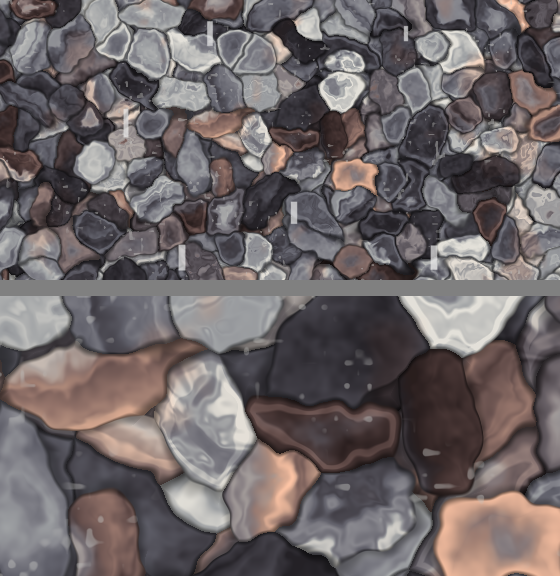
Top: the whole. Bottom: its middle third, enlarged.
This texture is drawn by a WebGL 2 fragment shader. Its source:

```glsl
#version 300 es
precision highp float;

uniform vec2 u_resolution;
out vec4 fragColor;

const float CELL = 0.14;          // stone spacing, in canvas heights
const float JITTER = 0.85;
const vec2 LENGTH_RANGE = vec2(0.46, 0.98);
const vec2 WIDTH_RANGE = vec2(0.32, 0.54);
const float ROUNDNESS = 2.5;      // superellipse exponent
const float WARP = 0.026;
const float SEAM = 0.025;
const float BROAD_BANDS = 5.0;
const float FINE_BANDS = 14.0;
const float GLINT_DENSITY = 0.045;

const vec3 INK      = vec3(0.14, 0.13, 0.15);
const vec3 CHARCOAL = vec3(0.25, 0.24, 0.27);
const vec3 SLATE    = vec3(0.38, 0.38, 0.42);
const vec3 ASH      = vec3(0.51, 0.51, 0.54);
const vec3 MIST     = vec3(0.62, 0.63, 0.64);
const vec3 PEARL    = vec3(0.75, 0.75, 0.74);
const vec3 MILK     = vec3(0.89, 0.88, 0.85);
const vec3 RUST_TINT = vec3(1.14, 0.89, 0.77);

struct Stone {
    vec2 id;
    vec2 local;     // position along and across the stone
    float depth;    // distance inward from the nearest border
    float outline;  // signed distance to the stone's own ellipse
};

vec3 hash3(vec2 p) {
    vec3 q = fract(vec3(p.xyx) * vec3(0.1031, 0.1030, 0.0973));
    q += dot(q, q.yxz + 33.33);
    return fract((q.xxy + q.yzz) * q.zyx);
}

float noise(vec2 p) {
    vec2 i = floor(p), f = fract(p);
    f = f * f * (3.0 - 2.0 * f);
    return mix(mix(hash3(i).x, hash3(i + vec2(1, 0)).x, f.x),
               mix(hash3(i + vec2(0, 1)).x, hash3(i + vec2(1, 1)).x, f.x), f.y);
}

float fbm(vec2 p) {
    return 0.55 * noise(p) + 0.3 * noise(p * 2.1 + 7.3) + 0.15 * noise(p * 4.3 + 19.1);
}

float ramp(float a, float b, float x) {
    return clamp((x - a) / (b - a), 0.0, 1.0);
}

vec3 mineralTone(float v) {
    vec3 c = mix(INK, CHARCOAL, ramp(-0.1, 0.12, v));
    c = mix(c, SLATE, ramp(0.12, 0.37, v));
    c = mix(c, ASH, ramp(0.37, 0.62, v));
    c = mix(c, MIST, ramp(0.62, 0.82, v));
    c = mix(c, PEARL, ramp(0.82, 0.97, v));
    return mix(c, MILK, ramp(0.97, 1.2, v));
}

// Nearest stone under a separately rotated and stretched metric per cell
Stone findStone(vec2 p, float seed) {
    vec2 g = p / CELL + seed * 0.37, base = floor(g);
    float best = 1e3, second = 1e3, halfWidth = 1.0;
    Stone s;
    for (int y = -2; y <= 2; y++)
    for (int x = -2; x <= 2; x++) {
        vec2 cell = base + vec2(x, y), id = cell + seed;
        vec3 place = hash3(id), shape = hash3(id + 71.0);
        vec2 d = g - cell - 0.5 - (place.xy - 0.5) * JITTER;
        float angle = place.z * 3.14159, c = cos(angle), n = sin(angle);
        d = vec2(c * d.x + n * d.y, c * d.y - n * d.x);
        vec2 radii = vec2(mix(LENGTH_RANGE.x, LENGTH_RANGE.y, shape.x),
                          mix(WIDTH_RANGE.x, WIDTH_RANGE.y, shape.y));
        vec2 e = pow(abs(d / radii) + 1e-4, vec2(ROUNDNESS));
        float dist = pow(e.x + e.y, 1.0 / ROUNDNESS);
        if (dist < best) {
            second = best;
            best = dist;
            halfWidth = radii.y;
            s.id = id;
            s.local = d;
        } else second = min(second, dist);
    }
    s.outline = (1.0 - best) * halfWidth;
    s.depth = 0.5 * (second - best) * halfWidth;
    return s;
}

vec3 agate(Stone s, float depth, vec2 p, float px) {
    vec3 kind = hash3(s.id + 171.0), look = hash3(s.id + 313.0);
    vec2 offset = floor(kind.zx * 60.0);
    float cloud = fbm(s.local * 3.2 + offset);

    // Band coordinate: rings from the rim, lengthwise stripes or clouds
    float t = depth + (cloud - 0.5) * 0.22;
    if (kind.x > 0.48) t = s.local.y + (cloud - 0.5) * 0.42;
    if (kind.x > 0.74) t = cloud * 0.85;
    float broad = noise(vec2(t * BROAD_BANDS + offset.x, offset.y));
    float fine = noise(vec2(t * FINE_BANDS + offset.y, offset.x));

    float contrast = mix(0.35, 1.0, smoothstep(0.1, 0.5, look.x));
    float v = mix(-0.02, 0.88, look.x) + (cloud - 0.5) * 0.4;
    v += contrast * ((broad - 0.5) * 0.6 + (fine - 0.5) * 0.34);
    v += (noise(p * 95.0) - 0.5) * 0.09;

    // Pale core and thin light rim
    float core = step(0.72, look.y) * smoothstep(0.13, 0.2, t);
    v = mix(v, 0.9 + (fine - 0.5) * 0.3, core * 0.75);
    float rim = 1.0 - smoothstep(0.012, 0.02 + px, abs(depth - 0.06));
    v += rim * step(0.6, kind.y) * 0.22;

    // Iron staining, strongest near the rim
    float stain = smoothstep(0.66, 0.88, look.z) * mix(1.0, 0.25, smoothstep(0.08, 0.26, t));
    stain = max(stain, 0.5 * smoothstep(0.6, 0.78, fbm(p * 7.0 + 31.0)));
    vec3 color = mineralTone(v) * mix(vec3(1.0), RUST_TINT, stain);
    return color * mix(0.5, 1.0, smoothstep(0.0, SEAM + px, depth));
}

// Sparse upright reflections on the polish
float glints(vec2 p) {
    vec2 g = p / vec2(0.1, 0.16);
    vec3 r = hash3(floor(g) + 509.0);
    vec2 d = abs(fract(g) - 0.5) * vec2(0.1, 0.16);
    vec2 extent = vec2(mix(0.006, 0.014, r.y), mix(0.02, 0.055, r.z));
    vec2 mask = 1.0 - smoothstep(extent - 0.003, extent + 0.003, d);
    return mask.x * mask.y * step(r.x, GLINT_DENSITY);
}

void main() {
    vec2 p = gl_FragCoord.xy / u_resolution.y;
    float px = 1.0 / (u_resolution.y * CELL);
    vec2 bend = vec2(fbm(p * 13.0), fbm(p * 13.0 + 47.0)) - 0.5;
    vec2 q = p + bend * WARP * 2.0;

    // Packed bed below, whole stones above with a contact shadow
    Stone under = findStone(q, 23.0), over = findStone(q, 137.0);
    vec3 color = agate(under, under.depth, p, px);
    color *= 1.0 - 0.3 * smoothstep(-0.09, 0.0, over.outline);
    vec3 top = agate(over, min(over.depth, max(over.outline, 0.0)), p, px);
    color = mix(color, top, smoothstep(-px, px, over.outline));

    // Mineral flecks and reflections
    float fleck = smoothstep(0.8, 0.92, noise(p * 75.0 + 11.0)) * smoothstep(0.5, 0.7, noise(p * 9.0 + 5.0));
    color = mix(color, PEARL, fleck * 0.45);
    color = mix(color, vec3(0.93), glints(p) * 0.7);
    fragColor = vec4(color, 1.0);
}
```
